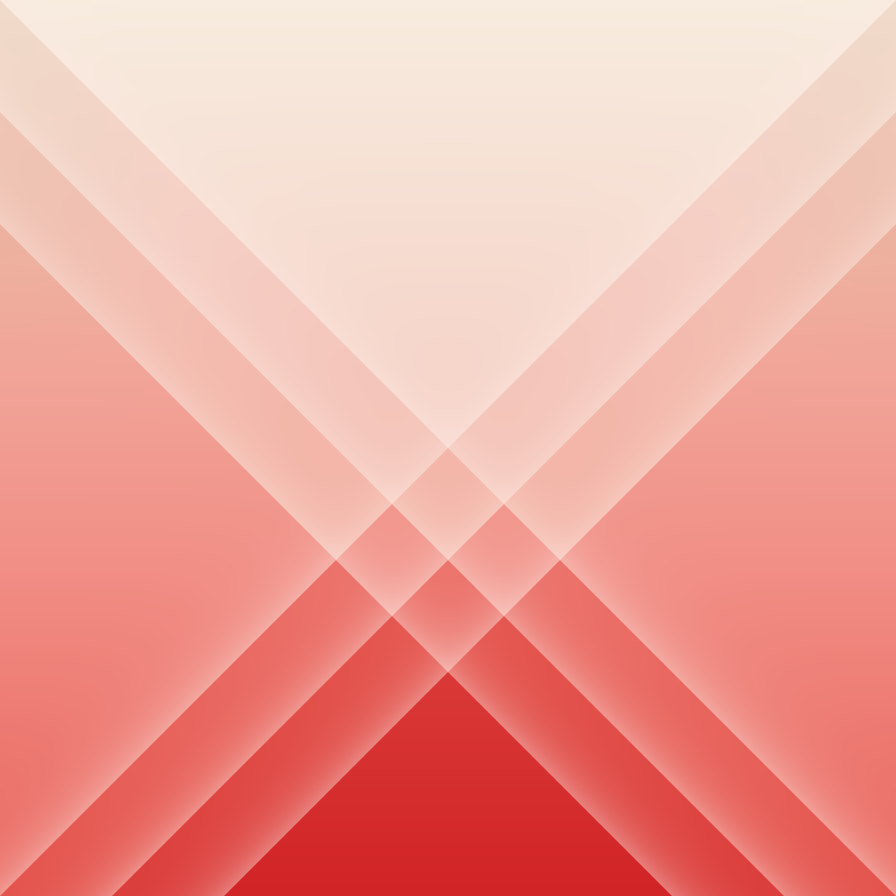
Give the GLSL for this background, as a Shadertoy shader.

```glsl
// Crossing diagonal glass bands over a cream-to-red gradient, each edge lit from above.

const int BANDS = 3;               // parallel edges per direction
const float SPACING = 0.125;       // vertical step between edges
const float GLOW_WIDTH = 0.028;
const float GLOW_STRENGTH = 0.38;
const vec3 GLOW_COLOR = vec3(0.99, 0.92, 0.89);
const vec3 SIDE_TINT = vec3(0.975, 0.99, 0.965);

// Blend from one colour to the next as t passes from a to b.
vec3 addStop(vec3 color, vec3 next, float a, float b, float t) {
    return mix(color, next, clamp((t - a) / (b - a), 0.0, 1.0));
}

// Cream at 0, through salmon, to deep red at 1.
vec3 depthPalette(float t) {
    vec3 color = vec3(0.970, 0.925, 0.875);
    color = addStop(color, vec3(0.960, 0.795, 0.755), 0.00, 0.22, t);
    color = addStop(color, vec3(0.950, 0.695, 0.640), 0.22, 0.42, t);
    color = addStop(color, vec3(0.945, 0.560, 0.525), 0.42, 0.55, t);
    color = addStop(color, vec3(0.920, 0.435, 0.405), 0.55, 0.66, t);
    color = addStop(color, vec3(0.890, 0.315, 0.290), 0.66, 0.80, t);
    return addStop(color, vec3(0.820, 0.140, 0.150), 0.80, 1.00, t);
}

// Signed distance above a falling 45 degree edge lowered by drop.
float heightAboveEdge(vec2 p, float drop) {
    return (p.x + p.y - 1.0 + drop) * 0.70710678;
}

// Coverage of the half plane below an edge.
float belowEdge(float height, float pixel) {
    return 1.0 - smoothstep(-0.7 * pixel, 0.7 * pixel, height);
}

// Light that fades upwards from an edge.
float edgeGlow(float height, float pixel) {
    float fade = exp(-max(height, 0.0) / GLOW_WIDTH);
    return GLOW_STRENGTH * fade * (1.0 - belowEdge(height, pixel));
}

void mainImage(out vec4 fragColor, in vec2 fragCoord) {
    float size = min(iResolution.x, iResolution.y);
    vec2 p = (fragCoord - 0.5 * iResolution.xy) / size + 0.5;
    vec2 mirrored = vec2(1.0 - p.x, p.y);
    float pixel = 1.0 / size;

    // Count the edges overhead and gather the light of those below.
    float layers = 0.0;
    float unlit = 1.0;
    for (int i = 0; i < BANDS; i++) {
        float drop = float(i) * SPACING;
        float falling = heightAboveEdge(p, drop);
        float rising = heightAboveEdge(mirrored, drop);
        layers += belowEdge(falling, pixel) + belowEdge(rising, pixel);
        unlit *= 1.0 - edgeGlow(falling, pixel);
        unlit *= 1.0 - edgeGlow(rising, pixel);
    }

    // Deeper layers and lower positions are redder.
    vec3 color = depthPalette(0.39 * (1.0 - p.y) + 0.102 * layers);

    // Muted warmth towards the upper sides.
    float side = smoothstep(0.25, 0.5, abs(p.x - 0.5)) * smoothstep(0.5, 0.8, p.y);
    color *= mix(vec3(1.0), SIDE_TINT, side * min(layers, 1.0));

    color = mix(GLOW_COLOR, color, unlit);
    fragColor = vec4(color, 1.0);
}
```
